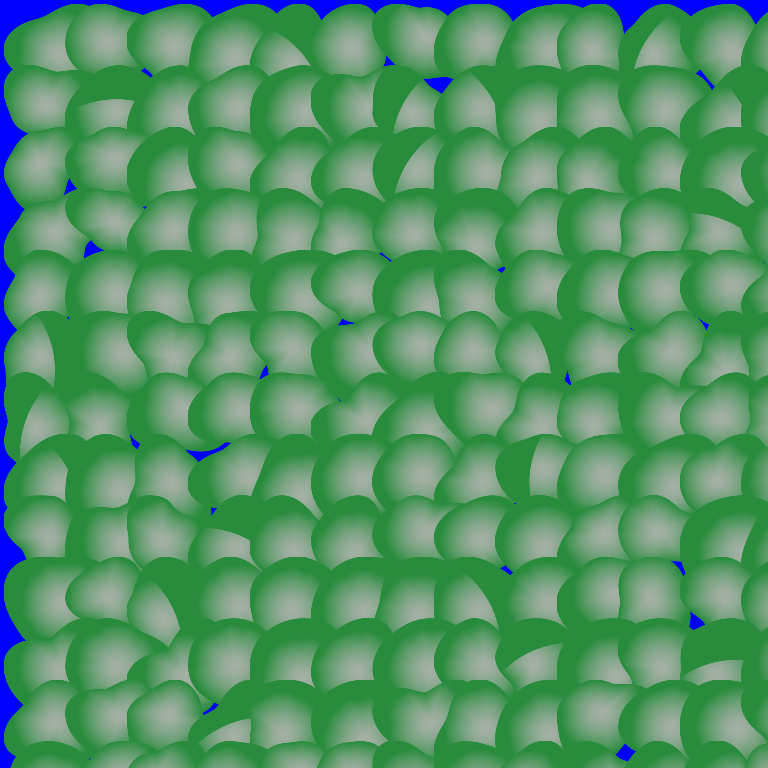
Write a three.js fragment shader that draws this pattern.

```glsl
varying vec2 vUv;

const vec3 BACKDROP = vec3(0.0, 0.0, 1.0);
const vec3 LEAF = vec3(0.16, 0.55, 0.24);
const vec3 CORE = vec3(0.645, 0.69, 0.65);

const float TAU = 6.2831853;
const float PITCH = 0.08;        // spacing of the blobs
const float MARGIN = 0.005;      // gap at the left and the top
const float MIN_RADIUS = 0.038;
const float MAX_RADIUS = 0.082;
const float GLOW_RADIUS = 0.054; // reach of the pale core
const float GLOW_POWER = 1.55;
const float LOBES = 6.0;
const float STREAKS = 22.0;
const float STREAK_DEPTH = 0.08;
const float CAP_CHANCE = 0.13;   // share of blobs with a flat cap
const float CAP_OFFSET = 0.017;
const float CAP_BEND = 4.0;
const float EDGE = 0.0005;
const int PROBES = 24;           // directions tested for the extent of a blob

float hash(vec3 p) {
  p = fract(p * vec3(0.1031, 0.1030, 0.0973));
  p += dot(p, p.yzx + 33.33);
  return fract((p.x + p.y) * p.z);
}

// Random value at one of n knots around a blob
float knot(vec2 id, float i, float n) {
  return hash(vec3(id * 7.0 + 3.0, mod(i, n) + n * 5.0));
}

// Smooth closed noise over a turn in 0..1
float ringNoise(vec2 id, float turn, float n) {
  float s = turn * n;
  float i = floor(s);
  float f = s - i;
  return mix(knot(id, i, n), knot(id, i + 1.0, n), f * f * (3.0 - 2.0 * f));
}

float turnOf(vec2 id, float angle) {
  return fract(angle / TAU + hash(vec3(id, 71.0)));
}

float outline(vec2 id, float turn) {
  return mix(MIN_RADIUS, MAX_RADIUS, ringNoise(id, turn, LOBES));
}

// How far a blob reaches to the left and to the top of its centre
vec2 reach(vec2 id) {
  vec2 far = vec2(0.0);
  for (int k = 0; k < PROBES; k++) {
    float angle = TAU * float(k) / float(PROBES);
    vec2 dir = vec2(cos(angle), sin(angle));
    far = max(far, -dir * outline(id, turnOf(id, angle)));
  }
  return far;
}

// Colour in rgb, coverage in a
vec4 blob(vec2 q, vec2 id) {
  // Outline set flush with the left and top of its cell
  vec2 d = q - MARGIN - id * PITCH - reach(id);
  float r = length(d);
  float turn = turnOf(id, atan(d.y, d.x + 1e-6));
  float radius = outline(id, turn);
  float cover = 1.0 - smoothstep(-EDGE, EDGE, r - radius);

  // Pale core with faint rays
  float t = r / min(radius, GLOW_RADIUS);
  t *= 1.0 + STREAK_DEPTH * (ringNoise(id, turn, STREAKS) - 0.5);
  float glow = 1.0 - pow(clamp(t, 0.0, 1.0), GLOW_POWER);

  // Flat cap on the upper side, cut off by a bent line
  float a = TAU * (0.75 + 0.45 * (hash(vec3(id, 79.0)) - 0.5));
  vec2 dir = vec2(cos(a), sin(a));
  float across = dot(d, vec2(-dir.y, dir.x));
  float beyond = dot(d, dir) + CAP_BEND * across * across - CAP_OFFSET;
  float cap = smoothstep(-EDGE, EDGE, beyond);
  glow *= 1.0 - cap * step(hash(vec3(id, 83.0)), CAP_CHANCE);

  return vec4(mix(LEAF, CORE, glow), cover);
}

void main() {
  vec2 q = vec2(vUv.x, 1.0 - vUv.y);
  vec2 base = floor((q - MARGIN) / PITCH);
  vec3 color = BACKDROP;

  // Lower rows and blobs further right lie on top
  for (int row = -1; row <= 0; row++) {
    for (int col = -1; col <= 0; col++) {
      vec2 id = base + vec2(float(col), float(row));
      if (min(id.x, id.y) > -0.5) {
        vec4 layer = blob(q, id);
        color = mix(color, layer.rgb, layer.a);
      }
    }
  }
  gl_FragColor = vec4(color, 1.0);
}
```
